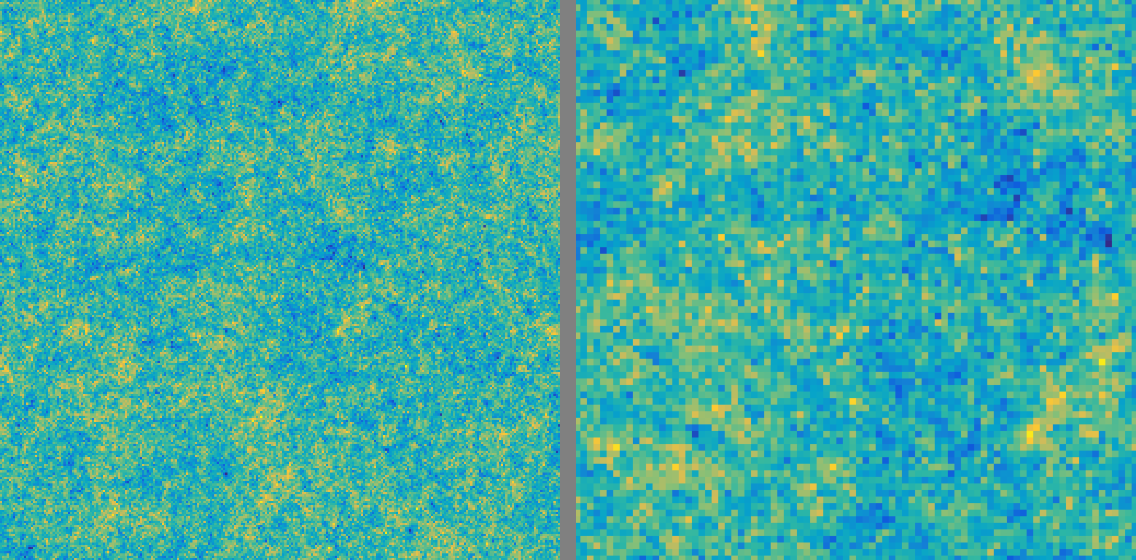
Left: the whole. Right: its middle third, enlarged.
A three.js fragment shader for this texture:

```glsl
// Pink-noise heat map: a fine grid of square cells, each holding one value.
// White noise per cell plus weaker, coarser octaves gives soft clumps;
// the bell-shaped sum is coloured by a blue-teal-yellow ramp.
varying vec2 vUv;

const float CELLS = 256.0;        // cells across the canvas
const float EDGE_SOFTNESS = 0.1;  // half width of a cell border, in cells
const float MEAN_LEVEL = 0.493;   // ramp position of the average cell
const float LEVEL_SPREAD = 0.123; // standard deviation along the ramp
const int OCTAVES = 6;
const float FIRST_AMPLITUDE = 0.6;
const float AMPLITUDE_DECAY = 0.72;

vec2 hash2(vec2 p) {
  vec3 q = fract(p.xyx * vec3(0.1031, 0.1030, 0.0973));
  q += dot(q, q.yzx + 33.33);
  return fract((q.xx + q.yz) * q.zy);
}

// Normally distributed random value (Box-Muller)
float gaussian(vec2 lattice, float seed) {
  vec2 u = hash2(lattice + seed * vec2(137.0, 291.0) + 700.0);
  return sqrt(-2.0 * log(max(u.x, 1e-5))) * cos(6.28319 * u.y);
}

// Smooth lattice noise, rescaled to unit variance everywhere
float smoothNoise(vec2 p, float seed) {
  vec2 i = floor(p);
  vec2 f = fract(p);
  vec2 w = f * f * (3.0 - 2.0 * f);
  float low = mix(gaussian(i, seed), gaussian(i + vec2(1.0, 0.0), seed), w.x);
  float high = mix(gaussian(i + vec2(0.0, 1.0), seed), gaussian(i + 1.0, seed), w.x);
  vec2 variance = w * w + (1.0 - w) * (1.0 - w);
  return mix(low, high, w.y) * inversesqrt(variance.x * variance.y);
}

// Sum of octaves sampled at a cell, with unit variance
float pinkNoise(vec2 cell) {
  float total = gaussian(cell, 0.0);
  float variance = 1.0;
  float amplitude = FIRST_AMPLITUDE;
  float size = 2.0;
  for (int k = 1; k <= OCTAVES; k++) {
    float seed = float(k);
    float angle = 0.9 * seed;  // turned lattices hide the grid of each octave
    mat2 turn = mat2(cos(angle), sin(angle), -sin(angle), cos(angle));
    total += amplitude * smoothNoise(turn * cell / size, seed);
    variance += amplitude * amplitude;
    amplitude *= AMPLITUDE_DECAY;
    size *= 2.0;
  }
  return total * inversesqrt(variance);
}

// Piecewise linear ramp with evenly spaced stops, level from 0 to 1
vec3 colourRamp(float level) {
  float s = clamp(level, 0.0, 1.0) * 8.0;
  vec3 c = vec3(0.208, 0.166, 0.529);                               // indigo
  c = mix(c, vec3(0.059, 0.360, 0.868), clamp(s, 0.0, 1.0));        // blue
  c = mix(c, vec3(0.078, 0.504, 0.838), clamp(s - 1.0, 0.0, 1.0));  // azure
  c = mix(c, vec3(0.023, 0.642, 0.791), clamp(s - 2.0, 0.0, 1.0));  // cyan
  c = mix(c, vec3(0.180, 0.718, 0.642), clamp(s - 3.0, 0.0, 1.0));  // teal
  c = mix(c, vec3(0.530, 0.749, 0.466), clamp(s - 4.0, 0.0, 1.0));  // green
  c = mix(c, vec3(0.819, 0.733, 0.350), clamp(s - 5.0, 0.0, 1.0));  // sand
  c = mix(c, vec3(0.996, 0.786, 0.197), clamp(s - 6.0, 0.0, 1.0));  // orange
  return mix(c, vec3(0.976, 0.983, 0.054), clamp(s - 7.0, 0.0, 1.0)); // yellow
}

vec3 cellColour(vec2 cell) {
  return colourRamp(MEAN_LEVEL + LEVEL_SPREAD * pinkNoise(cell));
}

void main() {
  // Blend the four nearest cells across narrow borders
  vec2 p = vUv * CELLS - 0.5;
  vec2 cell = floor(p);
  vec2 blend = smoothstep(0.5 - EDGE_SOFTNESS, 0.5 + EDGE_SOFTNESS, fract(p));
  vec3 bottom = mix(cellColour(cell), cellColour(cell + vec2(1.0, 0.0)), blend.x);
  vec3 top = mix(cellColour(cell + vec2(0.0, 1.0)), cellColour(cell + 1.0), blend.x);
  gl_FragColor = vec4(mix(bottom, top, blend.y), 1.0);
}
```
